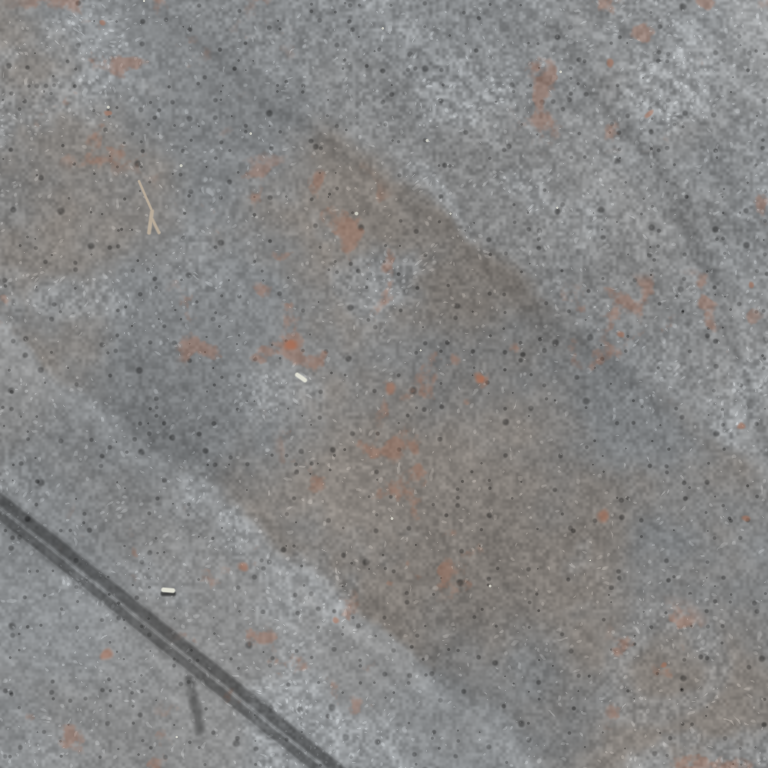
This texture is drawn by a WebGL 2 fragment shader. Its source:

```glsl
#version 300 es
precision highp float;
uniform vec2 u_resolution;
out vec4 fragColor;

float hash(vec2 cell) {
    vec3 q = fract(vec3(cell.xyx) * 0.1031);
    q += dot(q, q.yzx + 33.33);
    return fract((q.x + q.y) * q.z);
}

float noise(vec2 p) {
    vec2 i = floor(p), f = fract(p);
    f = f * f * (3.0 - 2.0 * f);
    return mix(mix(hash(i), hash(i + vec2(1, 0)), f.x),
               mix(hash(i + vec2(0, 1)), hash(i + vec2(1, 1)), f.x), f.y);
}

float fbm(vec2 p) {
    float sum = 0.0, amp = 0.5;
    for (int i = 0; i < 5; i++) {
        sum += amp * noise(p);
        p = mat2(1.6, 1.2, -1.2, 1.6) * p + 17.3;
        amp *= 0.5;
    }
    return sum;
}

float segment(vec2 p, vec2 a, vec2 b) {
    vec2 ab = b - a;
    return length(p - a - ab * clamp(dot(p - a, ab) / dot(ab, ab), 0.0, 1.0));
}

float stroke(vec2 p, vec2 a, vec2 b, float width, float blur) {
    return 1.0 - smoothstep(width - blur, width + blur, segment(p, a, b));
}

// One randomly placed round grain per cell, present with the given chance
float grains(vec2 p, float cells, float chance, float radius) {
    vec2 q = p * cells, id = floor(q);
    vec2 centre = 0.3 + 0.4 * vec2(hash(id + 5.1), hash(id + 91.7));
    float r = radius * (0.5 + hash(id + 43.0));
    return step(hash(id + 211.0), chance) * (1.0 - smoothstep(r * 0.4, r * 1.3, length(fract(q) - centre)));
}

void main() {
    vec2 p = gl_FragCoord.xy / u_resolution;
    vec2 warp = vec2(fbm(p * 14.0), fbm(p * 14.0 + 50.0)) - 0.48;
    vec2 w = p + 0.05 * warp;

    // Slab frame: along the diagonal and across it
    float along = dot(p, vec2(0.781, -0.625));
    float across = dot(p, vec2(0.625, 0.781));
    float ragged = across + 0.05 * warp.x;
    float lower = 1.0 - smoothstep(0.444, 0.464, ragged);
    float upper = smoothstep(0.905, 0.94, ragged);
    float middle = (1.0 - lower) * (1.0 - upper);

    // Broad stains, brown dirt and pale worn patches
    float broad = fbm(p * 5.0 + 3.0);
    float brown = smoothstep(0.35, 0.65, fbm(p * 4.0 + 31.0)) * (0.25 + 0.75 * middle);
    float worn = smoothstep(0.5, 0.68, fbm(p * 8.0 + 72.0));
    worn = max(worn, 0.9 * (1.0 - smoothstep(0.02, 0.055, length((w - vec2(0.36, 0.485)) * vec2(0.9, 1.3)))));
    worn = max(worn, 0.9 * stroke(w, vec2(0.06, 0.62), vec2(0.16, 0.60), 0.018, 0.012));
    worn = max(worn, 0.8 * stroke(w, vec2(0.52, 0.78), vec2(0.61, 0.70), 0.011, 0.008));
    worn = max(worn, 0.6 * (1.0 - smoothstep(0.008, 0.03, abs(length(w - vec2(0.87, 0.13)) - 0.065))));

    float light = 0.503 + 0.036 * lower + 0.03 * upper + 0.14 * (broad - 0.48) + 0.048 * worn;
    light += 0.035 * smoothstep(0.98, 1.3, across);

    // Brushed streaks on the outer slabs
    float streak = noise(vec2(along * 9.0, across * 85.0)) + 0.6 * noise(vec2(along * 22.0, across * 170.0)) - 0.8;
    light += streak * (0.012 + 0.06 * upper * smoothstep(0.92, 1.15, across) + 0.018 * lower);

    // Worn lip and dirt along the slab joints
    float lip = noise(vec2(along * 14.0, 4.0));
    light += 0.06 * lip * exp(-pow((ragged - 0.435) / 0.014, 2.0));
    light -= 0.04 * lip * exp(-pow((ragged - 0.47) / 0.016, 2.0));
    light -= 0.035 * exp(-pow((ragged - 0.903) / 0.012, 2.0));

    // Curved tyre marks
    vec2 t = p + 0.015 * warp;
    float tyre = stroke(t, vec2(0.72, 0.96), vec2(0.855, 0.80), 0.009, 0.018);
    tyre = max(tyre, stroke(t, vec2(0.855, 0.80), vec2(0.935, 0.61), 0.008, 0.014));
    tyre = max(tyre, stroke(t, vec2(0.935, 0.61), vec2(1.01, 0.39), 0.007, 0.014));
    tyre = max(tyre, 0.5 * stroke(t, vec2(0.38, 0.88), vec2(0.50, 0.68), 0.01, 0.025));
    tyre = max(tyre, 0.5 * stroke(t, vec2(0.64, 0.30), vec2(0.75, 0.04), 0.012, 0.025));
    light -= 0.075 * tyre;

    // Fine aggregate
    float rough = 0.8 + 0.5 * worn + 0.3 * upper;
    light += rough * (0.085 * (noise(p * 125.0) - 0.5) + 0.11 * (noise(p * 230.0 + 9.0) - 0.5));
    light += 0.09 * grains(w, 130.0, 0.1 + 0.2 * worn, 0.28);
    light -= 0.13 * grains(p, 95.0, 0.09, 0.24) + 0.16 * grains(p + 0.37, 48.0, 0.07, 0.17);

    vec3 tint = mix(vec3(0.982, 1.004, 1.02), vec3(1.03, 0.99, 0.95), brown * (1.0 - 0.7 * worn));
    vec3 color = light * tint;

    // Rust flecks
    float rust = smoothstep(0.62, 0.74, fbm(p * 24.0 + 140.0)) * smoothstep(0.42, 0.6, noise(p * 7.0 + 8.0));
    rust = 0.5 * rust + 0.75 * grains(p + 0.03 * warp, 17.0, 0.045, 0.1);
    color = mix(color, vec3(0.67, 0.43, 0.33), 0.7 * rust);

    // Twin cable shadow with a short post
    float cable = across - 0.266 + 0.002 * warp.y;
    float shade = 1.0 - smoothstep(0.004, 0.011, abs(cable - 0.008));
    shade = max(shade, 0.9 * (1.0 - smoothstep(0.003, 0.009, abs(cable + 0.009))));
    shade = max(shade, 0.35 * (1.0 - smoothstep(0.014, 0.022, abs(cable))));
    shade = max(shade, 0.85 * stroke(p, vec2(0.247, 0.115), vec2(0.26, 0.05), 0.006, 0.005));
    color *= 1.0 - 0.36 * shade;

    // Dry twig and pale chips
    float twig = stroke(p, vec2(0.181, 0.764), vec2(0.198, 0.725), 0.0016, 0.0012);
    twig = max(twig, stroke(p, vec2(0.198, 0.725), vec2(0.194, 0.697), 0.0025, 0.0015));
    twig = max(twig, stroke(p, vec2(0.198, 0.715), vec2(0.207, 0.697), 0.002, 0.0015));
    color = mix(color, vec3(0.76, 0.70, 0.62), 0.85 * twig);
    color *= 1.0 - 0.5 * stroke(p, vec2(0.212, 0.227), vec2(0.226, 0.227), 0.003, 0.002);
    float chip = stroke(p, vec2(0.387, 0.512), vec2(0.397, 0.505), 0.0028, 0.0015);
    chip = max(chip, stroke(p, vec2(0.213, 0.232), vec2(0.225, 0.231), 0.003, 0.0015));
    chip = max(chip, 0.8 * grains(p + 0.11, 22.0, 0.02, 0.05));
    color = mix(color, vec3(0.88, 0.88, 0.83), chip);

    fragColor = vec4(clamp(color, 0.0, 1.0), 1.0);
}
```
